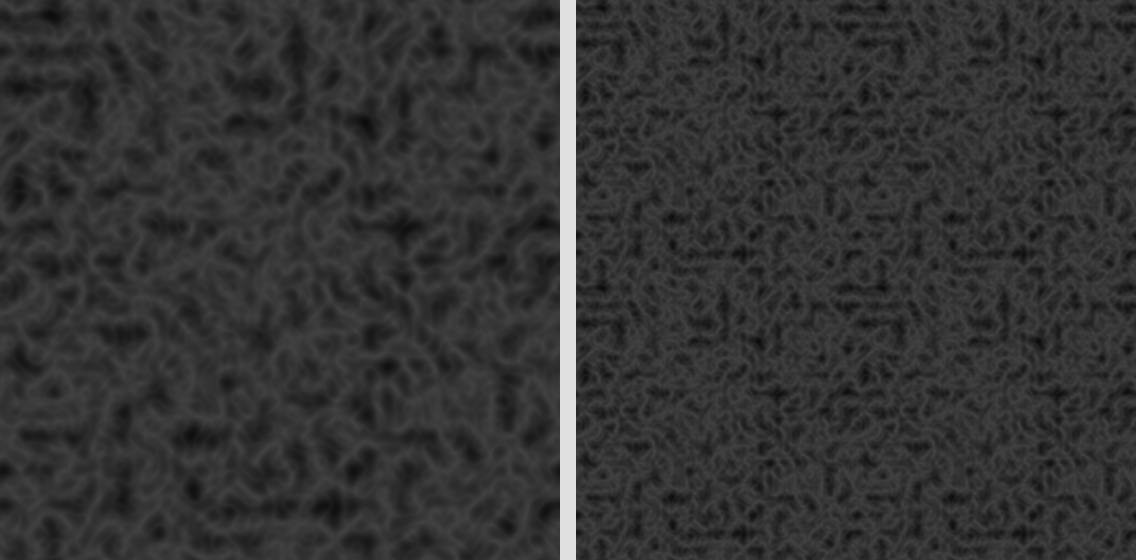
Left, the tile; right, the same tile 2 across and 2 down.
This texture is drawn by a WebGL 2 fragment shader. Its source:

```glsl
#version 300 es
precision highp float;
// Dark, smoky web of soft pale ridges around charcoal hollows.
// Two octaves of wrapping gradient noise are folded at zero, so each
// zero crossing becomes a ridge; the sum darkens a flat grey.
uniform vec2 u_resolution;
out vec4 fragColor;

const float TAU = 6.28318;

float hash(vec2 p) {
    return fract(sin(dot(p, vec2(127.1, 311.7))) * 43758.5453);
}

// Slope of one lattice point; the lattice repeats after period cells
float slopeAt(vec2 cell, vec2 offset, float period, float seed) {
    float angle = TAU * hash(mod(cell, period) + seed);
    return dot(vec2(cos(angle), sin(angle)), offset);
}

float gradientNoise(vec2 p, float period, float seed) {
    vec2 cell = floor(p);
    vec2 f = p - cell;
    vec2 fade = f * f * f * (f * (f * 6.0 - 15.0) + 10.0);
    vec2 right = vec2(1.0, 0.0);
    vec2 up = vec2(0.0, 1.0);
    float bottom = mix(slopeAt(cell, f, period, seed),
                       slopeAt(cell + right, f - right, period, seed), fade.x);
    float top = mix(slopeAt(cell + up, f - up, period, seed),
                    slopeAt(cell + 1.0, f - 1.0, period, seed), fade.x);
    return mix(bottom, top, fade.y);
}

// Absolute value with a rounded crease
float softFold(float n, float rounding) {
    return sqrt(n * n + rounding * rounding);
}

float foldedNoise(vec2 uv, float cells, float rounding) {
    float sum = 0.0;
    float weight = 1.0;
    for (int octave = 0; octave < 2; octave++) {
        float shift = 0.37 * float(octave);
        float seed = 17.0 + 53.0 * float(octave);
        sum += weight * softFold(gradientNoise(uv * cells + shift, cells, seed), rounding);
        cells *= 2.0;
        weight *= 0.5;
    }
    return sum;
}

void main() {
    vec2 uv = gl_FragCoord.xy / u_resolution;
    float depth = foldedNoise(uv, 16.0, 0.03);

    // Pale ridges fall off into dark hollows
    float ridgeGrey = 0.266;
    float contrast = 0.26;
    float grey = max(ridgeGrey - contrast * depth, 0.04);
    fragColor = vec4(vec3(grey), 1.0);
}
```
